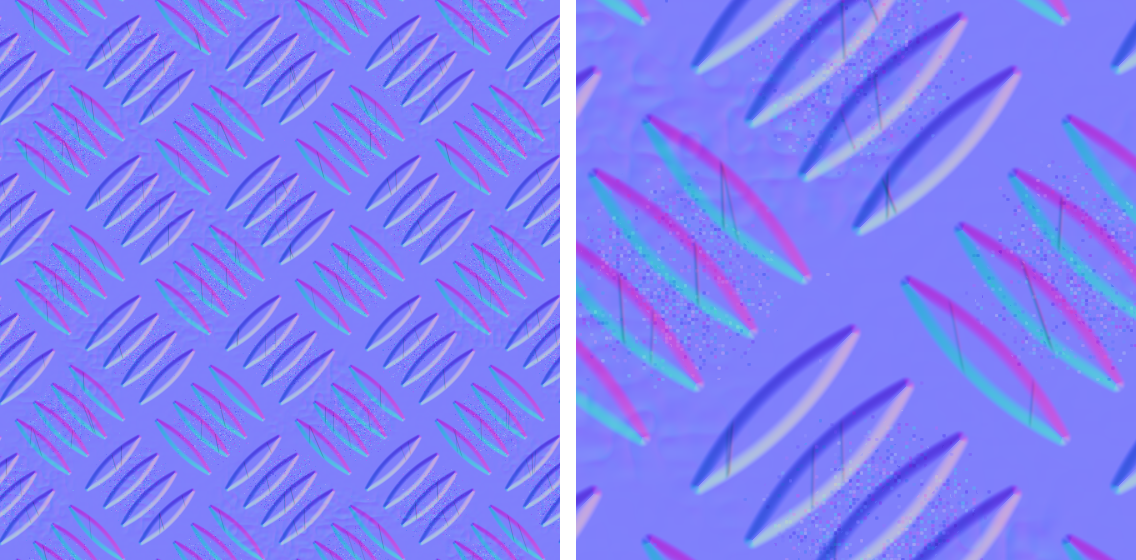
Left: the whole. Right: its middle third, enlarged.
A three.js fragment shader for this texture map:

```glsl
// Tangent-space normal map of worn tread plate: crossed groups of four raised lenses.
varying vec2 vUv;

// Lengths are in repeats (one repeat = a quarter of the canvas).
const float REPEATS = 4.0;
const float SPACING = 0.181;       // between lenses of a group
const float LENS_LENGTH = 0.258;   // half length of the lens core
const float LENS_WIDTH = 0.041;    // half width of the lens core
const float BEVEL_OFFSET = 0.007;  // steepest line, out from the core
const float BEVEL_INNER = 0.029;   // fade towards the lens top
const float BEVEL_OUTER = 0.019;   // fade towards the plate
const float BEVEL_SLOPE = 0.78;
const float SCRATCH_WIDTH = 0.0045;
const float SCRATCH_CHANCE = 0.45;
const float SCRATCH_SLOPE = 0.6;
const float SCRATCH_SHADE = 0.16;
const float GRAIN = 112.0;         // grit cells per repeat
const float GRIT_SLOPE = 0.55;
const float GRIT_DENSITY = 0.7;
const float WRINKLES = 18.0;       // wrinkle cells per repeat
const float WRINKLE_SLOPE = 0.26;
const float BLUE_LEVEL = 0.985;

vec2 hash2(vec2 p) {
  vec3 h = fract(p.xyx * vec3(0.1031, 0.1030, 0.0973));
  h += dot(h, h.yzx + 33.33);
  return fract((h.xx + h.yz) * h.zy);
}

// Value noise with `cells` cells per repeat, wrapping at the canvas edge.
float noise(vec2 p, float cells) {
  p *= cells;
  vec2 i = floor(p), f = fract(p);
  float wrap = cells * REPEATS;
  f = f * f * (3.0 - 2.0 * f);
  float a = hash2(mod(i, wrap)).x;
  float b = hash2(mod(i + vec2(1.0, 0.0), wrap)).x;
  float c = hash2(mod(i + vec2(0.0, 1.0), wrap)).x;
  float d = hash2(mod(i + 1.0, wrap)).x;
  return mix(mix(a, b, f.x), mix(c, d, f.x), f.y);
}

// Creased height of the flat plate.
float creases(vec2 p) {
  return abs(2.0 * noise(p, WRINKLES) - 1.0) + 0.5 * noise(p, 2.0 * WRINKLES);
}

// Signed distance to a pointed lens along y, with its outward direction.
vec3 lens(vec2 p) {
  vec2 q = abs(p);
  float a = LENS_LENGTH, b = LENS_WIDTH;
  float inset = 0.5 * (a * a - b * b) / b;
  bool atTip = a * q.x < inset * (q.y - a);
  vec2 v = q - (atTip ? vec2(0.0, a) : vec2(-inset, 0.0));
  float len = max(length(v), 1e-5);
  return vec3(len - (atTip ? 0.0 : inset + b), v / len * sign(p));
}

// Adds one lattice of lens groups; lean is 1 for rising, -1 for falling lenses.
void addGroups(vec2 p, vec2 centre, float lean, inout vec2 tilt, inout float shade, inout float grit) {
  vec2 id = floor(p - centre + 0.5);
  vec2 q = p - centre - id;
  id = mod(id, REPEATS);
  vec2 axis = vec2(lean, 1.0) * 0.70711;
  vec2 side = vec2(axis.y, -axis.x);
  float row = clamp(floor(dot(q, side) / SPACING), -2.0, 1.0) + 0.5;
  vec2 local = vec2(dot(q, side) - row * SPACING, dot(q, axis));

  // Bevel, fading out where the two sides meet
  vec3 edge = lens(local);
  float t = edge.x - BEVEL_OFFSET;
  t = clamp(t / (t < 0.0 ? BEVEL_INNER : BEVEL_OUTER), -1.0, 1.0);
  float bevel = (1.0 - t * t) * (1.0 - t * t);
  bevel *= mix(1.0, smoothstep(0.0, 0.01, abs(local.x)), 0.6);
  tilt += (side * edge.y + axis * edge.z) * bevel * BEVEL_SLOPE;

  // Steep scratches across the top of some lenses
  vec2 seed = id * 17.0 + vec2(row * 3.0 + 40.0, lean * 9.0 + 20.0);
  float top = smoothstep(0.022, 0.004, edge.x);
  for (int k = 0; k < 3; k++) {
    vec2 r = hash2(seed + float(k) * 71.0);
    vec2 pick = hash2(seed + float(k) * 37.0 + 151.0);
    vec2 across = normalize(vec2(1.0, mix(-0.1, 0.45, pick.y)));
    vec2 start = side * row * SPACING + axis * (r.x - 0.5) * 0.34;
    float d = dot(q - start, across) / SCRATCH_WIDTH;
    float line = exp(-d * d) * top * step(pick.x, SCRATCH_CHANCE) * mix(0.5, 1.0, r.y);
    tilt += across * d * line * SCRATCH_SLOPE;
    shade -= line * SCRATCH_SHADE;
  }

  // Grit gathers between the lenses, shifted and weighted per group
  vec2 drift = hash2(id * 5.0 + lean * 11.0 + 60.0);
  float gathered = smoothstep(0.3, 0.08, length(q - (drift - 0.5) * 0.16));
  grit += gathered * mix(0.6, 1.0, drift.x) * mix(0.15, 1.0, smoothstep(-0.02, 0.025, edge.x));
}

void main() {
  vec2 p = vUv * REPEATS;
  vec2 tilt = vec2(0.0);
  float shade = 1.0, grit = 0.0;
  addGroups(p, vec2(0.0, 0.5), 1.0, tilt, shade, grit);
  addGroups(p, vec2(0.5, 0.0), -1.0, tilt, shade, grit);

  // Grit: soft specks, each tilted at random
  vec2 cell = mod(floor(p * GRAIN), GRAIN * REPEATS);
  float speck = smoothstep(0.8, 0.2, length(fract(p * GRAIN) - 0.5));
  float present = step(hash2(cell + 7.0).x, grit * GRIT_DENSITY);
  tilt += (hash2(cell + 501.0) - 0.5) * speck * present * GRIT_SLOPE;

  // Wrinkled patches of the flat plate
  float worn = smoothstep(0.4, 0.75, noise(p, 3.0)) + 0.06;
  vec2 e = vec2(0.2 / WRINKLES, 0.0);
  vec2 wrinkle = vec2(creases(p + e.xy), creases(p + e.yx)) - creases(p);
  tilt -= wrinkle * worn * WRINKLE_SLOPE;

  // Encode with green pointing down
  vec3 n = normalize(vec3(tilt, 1.0));
  vec3 colour = 0.5 + 0.5 * vec3(n.x, -n.y, n.z);
  gl_FragColor = vec4(colour * vec3(1.0, 1.0, BLUE_LEVEL) * shade, 1.0);
}
```
